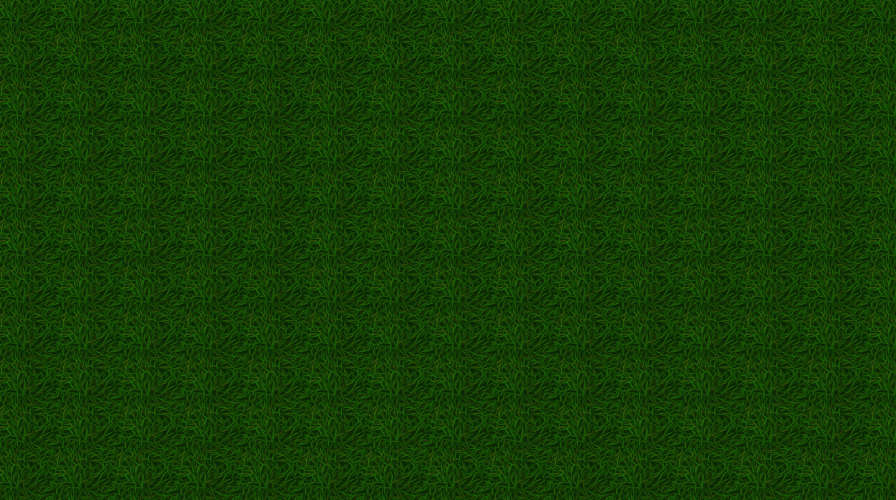
Give the GLSL for this pattern, as a Shadertoy shader.

```glsl
// Dark green turf: a repeating tile of fine curved blades fanning from a tuft.
#define REPEATS vec2(14.4, 10.75)
#define PHASE vec2(0.05, 0.20)
#define BLADES vec2(12.0, 9.0)
#define HALF_LENGTH 0.85
#define HALF_WIDTH 0.15
#define TUFT vec2(0.42, 0.56)
#define BORDER_SHIFT 0.10
#define WEAR 0.03
#define SHADE vec3(0.050, 0.157, 0.014)
#define LEAF vec3(0.104, 0.352, 0.022)
#define DRY vec3(0.175, 0.295, 0.026)

const float TAU = 6.28318;

float hash(vec2 p) {
    return fract(sin(dot(p, vec2(127.1, 311.7))) * 43758.5453);
}

// Coverage of one tapered, bent blade centred at the origin
float blade(vec2 p, float angle, float bend, float aa) {
    vec2 along = vec2(cos(angle), sin(angle));
    vec2 q = vec2(dot(p, along), dot(p, vec2(-along.y, along.x)));
    float t = q.x / HALF_LENGTH;
    q.y -= bend * (t * t - 0.4);
    float taper = HALF_WIDTH * (1.0 - 0.5 * t * t);
    float d = max(abs(q.y) - taper, abs(q.x) - HALF_LENGTH);
    return clamp(0.5 - d / aa, 0.0, 1.0);
}

// One layer of blades at a position measured in blade cells
vec3 turfLayer(vec2 g, float salt, float aa) {
    vec2 cell = floor(g);
    vec3 color = SHADE;
    for (int j = -1; j <= 1; j++) {
        for (int i = -1; i <= 1; i++) {
            vec2 neighbor = cell + vec2(i, j);
            vec2 id = mod(neighbor, BLADES);
            vec2 seed = id + salt;
            vec2 jitter = vec2(hash(seed + 3.1), hash(seed + 17.7)) - 0.5;
            vec2 root = neighbor + 0.5 + 0.7 * jitter;

            // Blades swirl away from the tuft, with some disorder
            vec2 away = id + 0.5 - TUFT * BLADES + 0.01;
            float swirl = 0.12 * length(away);
            float angle = atan(away.y, away.x) + swirl + 2.0 * (hash(seed + 41.3) - 0.5);
            float bend = 0.6 * (hash(seed + 59.9) - 0.5);
            float cover = blade(g - root, angle, bend, aa);

            float dry = smoothstep(0.72, 0.95, hash(seed + 73.5));
            float tone = 0.60 + 0.50 * hash(seed + 91.2);
            color = max(color, mix(SHADE, mix(LEAF, DRY, dry) * tone, cover));
        }
    }
    return color;
}

void mainImage(out vec4 fragColor, in vec2 fragCoord) {
    vec2 uv = fragCoord / iResolution.xy;
    vec2 p = uv * REPEATS + PHASE;

    // The top and bottom bands run slightly out of step with the field
    float inside = step(0.105, min(uv.y, 1.0 - uv.y));
    p.x += BORDER_SHIFT * (1.0 - inside);

    // Two overlapping layers fill the gaps between blades
    float aa = BLADES.y * REPEATS.y / iResolution.y;
    vec2 g = p * BLADES;
    vec3 color = max(turfLayer(g, 0.0, aa), turfLayer(g + 0.5, 23.4, aa));

    // Soft light and dark patches in each tile, slight wear between tiles
    vec2 f = fract(p);
    float light = 1.0 + 0.045 * sin(TAU * f.x) + 0.045 * cos(TAU * f.y);
    light += 0.03 * sin(TAU * (f.x + f.y) + 1.0);
    light *= 1.0 - 0.08 * smoothstep(0.10, 0.0, min(f.y, 1.0 - f.y));
    light *= 1.0 + WEAR * (hash(floor(p)) - 0.5);

    fragColor = vec4(color * light, 1.0);
}
```
